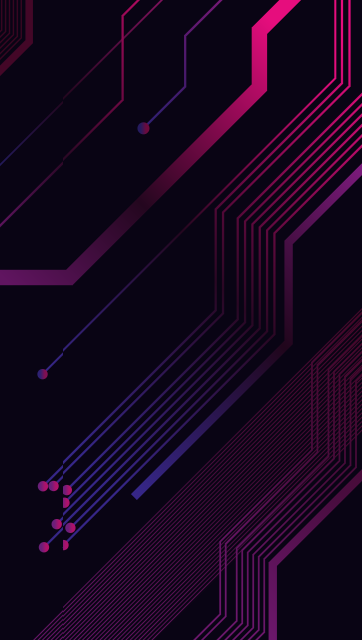
Give the GLSL for this background, as a Shadertoy shader.

```glsl
// Neon circuit traces with 45 degree bends, a fine hatch and round pads on near-black violet.
#define GRID vec2(434.0, 768.0)      // design units across the canvas
#define SEAM vec2(75.0, 4.0)         // x of the offset seam, and its drop
#define THIN 2.7
#define PAD_RADIUS 6.2
#define HATCH_STEP 5.2
#define NIGHT vec3(0.035, 0.016, 0.08)
#define PINK vec3(0.90, 0.05, 0.49)
#define MAROON vec3(0.29, 0.03, 0.17)
#define SHADE vec3(0.14, 0.025, 0.12)
#define PURPLE vec3(0.42, 0.09, 0.42)
#define BLUE vec3(0.21, 0.15, 0.53)
#define FAR 1e4

float unitPx;  // size of one screen pixel in design units

// Signed distance to the diagonal x + y = s
float diag(vec2 p, float s) { return (p.x + p.y - s) * 0.70711; }

// Distance past the end of a trace, measured down-left along it
float pastEnd(vec2 p, float end) { return (p.y - p.x - end) * 0.70711; }

// Mitred trace: diagonal s1, vertical x1, diagonal s2, vertical x2, diagonal s3
float trace(vec2 p, float s1, float x1, float s2, float x2, float s3) {
    float d = min(diag(p, s1), p.x - x1);
    d = min(max(d, diag(p, s2)), p.x - x2);
    return max(d, diag(p, s3));
}

// Mitred trace with a single vertical run
float bend(vec2 p, float s1, float x, float s2) {
    return max(min(diag(p, s1), p.x - x), diag(p, s2));
}

void fill(inout vec3 col, float d, vec3 ink) {
    col = mix(col, ink, clamp(0.5 - d / unitPx, 0.0, 1.0));
}

void stroke(inout vec3 col, float d, float width, vec3 ink) {
    fill(col, abs(d) - 0.5 * width, ink);
}

void pad(inout vec3 col, vec2 p, vec2 center, float radius, vec3 left, vec3 right) {
    float side = smoothstep(-0.6, 0.6, (p.x - center.x) / radius);
    fill(col, length(p - center) - radius, mix(left, right, side));
}

// Three-stop gradient
vec3 ramp(float t, vec3 stops, vec3 a, vec3 b, vec3 c) {
    vec3 first = mix(a, b, clamp((t - stops.x) / (stops.y - stops.x), 0.0, 1.0));
    return mix(first, c, clamp((t - stops.y) / (stops.z - stops.y), 0.0, 1.0));
}

void mainImage(out vec4 fragColor, in vec2 fragCoord) {
    vec2 p = fragCoord / iResolution.xy * GRID;
    p.y = GRID.y - p.y;              // design grid runs downward
    unitPx = GRID.y / iResolution.y;
    bool leftOfSeam = p.x < SEAM.x;
    vec2 q = p - vec2(0.0, leftOfSeam ? SEAM.y : 0.0);
    float t = p.y - p.x;             // position along the diagonals
    vec3 col = NIGHT;

    // Fine hatch
    float s = q.x + q.y;
    float hatch = abs(mod(s - 802.0, HATCH_STEP) - 0.5 * HATCH_STEP) * 0.70711 - 0.6;
    hatch = max(hatch, max(-diag(q, 802.0), diag(q, 953.0)));
    fill(col, hatch, ramp(t, vec3(-60.0, 330.0, 720.0), MAROON, vec3(0.27, 0.05, 0.23), PURPLE));

    // Lower right bundle
    vec3 lowInk = ramp(t, vec3(-60.0, 200.0, 440.0), MAROON * 0.9, vec3(0.29, 0.05, 0.25), PURPLE);
    for (int i = 0; i < 9; i++) {
        if (i == 2) continue;
        float k = float(i), x = 264.0 + 6.6 * k;
        float d = trace(p, 809.0 + 9.4 * k, x + 110.0, 914.0 + 9.2 * k, x, 1001.0 + 9.3 * k);
        stroke(col, d, 2.1, lowInk);
    }
    stroke(col, bend(p, 1004.0, 327.0, FAR), 10.0, lowInk);

    // Upper left corner bundle
    for (int i = 0; i < 6; i++) {
        float k = float(i);
        stroke(col, max(p.x - 2.0 - 4.7 * k, diag(p, 38.0 + 6.6 * k)), 1.7, MAROON * 0.75);
    }
    stroke(col, max(p.x - 35.0, diag(p, 85.0)), 9.0, MAROON * 0.9);

    // Single thin traces
    stroke(col, diag(q, 194.0), 2.2,
        ramp(t, vec3(-195.0, 40.0, 195.0), vec3(0.5, 0.07, 0.36), SHADE, BLUE * 0.65));
    stroke(col, bend(q, 166.0, 147.0, 267.0), THIN,
        ramp(t, vec3(-166.0, 110.0, 270.0), PINK * 0.75, SHADE * 1.2, PURPLE * 0.85));
    float hook = abs(bend(p, 265.0, 222.0, 326.0)) - 0.5 * THIN;
    fill(col, max(hook, pastEnd(p, -18.0)),
        ramp(t, vec3(-266.0, -130.0, -18.0), PURPLE * 1.1, vec3(0.28, 0.1, 0.42), BLUE * 0.85));
    pad(col, p, vec2(172.0, 154.0), 7.2, BLUE * 0.7, vec3(0.42, 0.04, 0.24));

    // Central bundle, fading from pink through dark to blue
    vec3 midInk = ramp(t, vec3(-360.0, 80.0, 450.0), PINK, SHADE * 1.15, BLUE);
    float lone = abs(max(p.x - 402.0, diag(q, 496.0))) - 0.45 * THIN;
    fill(col, max(lone, pastEnd(q, 394.0)), ramp(t, vec3(-320.0, 60.0, 390.0), PINK, SHADE, BLUE));
    pad(col, q, vec2(51.0, 445.0), PAD_RADIUS, BLUE * 0.85, vec3(0.5, 0.06, 0.32));
    float ends[9] = float[9](578.0, 549.0, 600.0, 557.0, 526.0, 508.0, 0.0, 515.0, 528.0);
    for (int i = 0; i < 9; i++) {
        if (i == 6) continue;
        float k = float(i), low = 730.2 - 12.4 * k;
        float d = trace(q, -FAR, 482.0 - 9.0 * k, 609.0 - 12.4 * k, 329.0 - 8.8 * k, low);
        fill(col, max(abs(d) - 0.5 * THIN, pastEnd(q, ends[i])), midInk);
        vec2 center = 0.5 * vec2(low - ends[i], low + ends[i]);
        if ((center.x < SEAM.x) == leftOfSeam)
            pad(col, q, center, PAD_RADIUS, vec3(0.42, 0.12, 0.48), vec3(0.68, 0.07, 0.42));
    }

    // Wide violet trace
    float wide = abs(bend(p, 637.0, 346.0, 757.0)) - 5.0;
    fill(col, max(wide, pastEnd(p, 436.0)),
        ramp(t, vec3(-231.0, 75.0, 420.0), PURPLE * 1.15, SHADE * 0.9, BLUE));

    // Broad pink band
    float band = max(bend(p, 348.0, 311.0, 416.0), p.y - 333.0);
    stroke(col, band, 18.5, ramp(t, vec3(-300.0, 75.0, 330.0), PINK, SHADE, PURPLE * 0.9));

    fragColor = vec4(col, 1.0);
}
```
